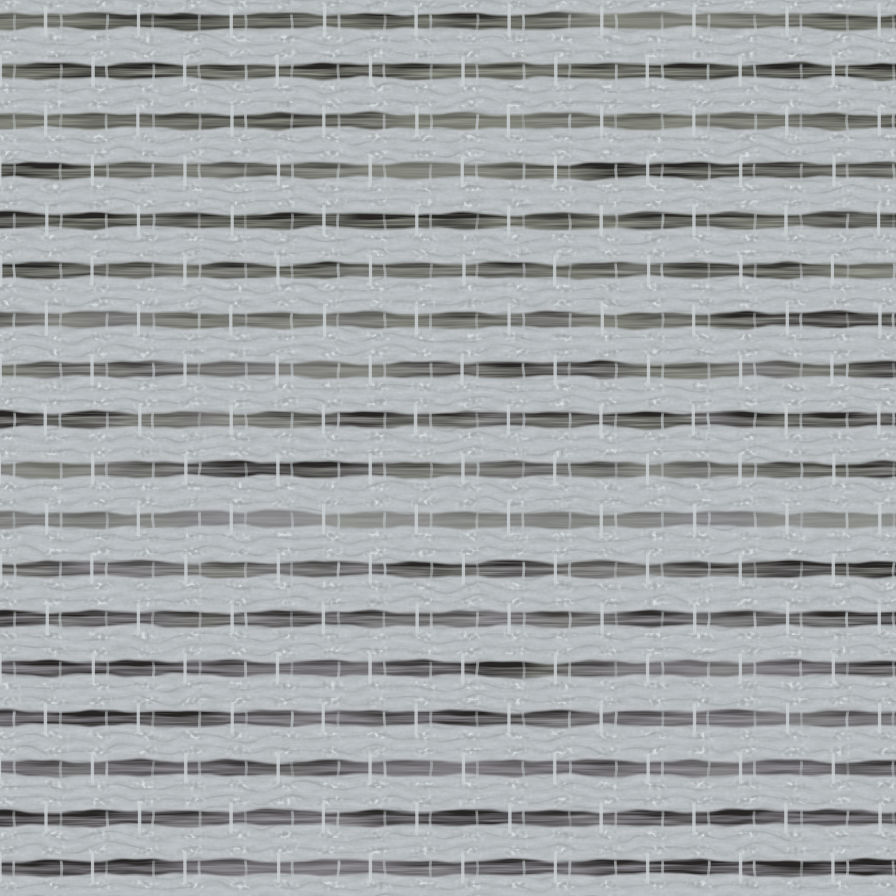
This texture is drawn by a Shadertoy shader. Its source:

```glsl
// Woven blind cloth: 18 fibrous dark slubs run across pale grey yarn, tied by
// thin vertical threads that alternate from row to row. Each layer is a mask
// in weave units (x: tie periods, y: rows), worn by stretched gradient noise.

const float PI = 3.14159265;
const vec2 REPEATS = vec2(9.68, 18.0);
const float ROW_SHIFT = 0.07;
const float FADED_ROW = 10.0;

const vec3 PALE_SHADE = vec3(0.60, 0.615, 0.62);
const vec3 PALE_BASE  = vec3(0.705, 0.725, 0.737);
const vec3 PALE_LIGHT = vec3(0.765, 0.78, 0.795);
const vec3 GLINT      = vec3(0.86, 0.88, 0.89);
const vec3 SLUB_OLIVE = vec3(0.53, 0.54, 0.50);
const vec3 SLUB_MAUVE = vec3(0.52, 0.51, 0.53);
const vec3 SLUB_BLACK = vec3(0.15, 0.145, 0.14);
const vec3 TIE_COLOUR = vec3(0.77, 0.79, 0.80);

float hash(vec2 p) {
    vec3 q = fract(p.xyx * 0.1031);
    q += dot(q, q.yzx + 33.33);
    return fract((q.x + q.y) * q.z);
}

vec2 gradient(vec2 cell) {
    float angle = 2.0 * PI * hash(cell + 71.0);
    return vec2(cos(angle), sin(angle));
}

// Gradient noise, roughly -0.7 to 0.7
float noise(vec2 p) {
    vec2 i = floor(p), f = p - i;
    vec2 u = f * f * f * (f * (f * 6.0 - 15.0) + 10.0);
    vec2 e = vec2(1.0, 0.0);
    float low = mix(dot(gradient(i), f), dot(gradient(i + e), f - e), u.x);
    float high = mix(dot(gradient(i + e.yx), f - e.yx),
                     dot(gradient(i + e.xx), f - e.xx), u.x);
    return mix(low, high, u.y);
}

float fibres(vec2 p, vec2 stretch) {
    return noise(p * stretch) + 0.5 * noise(p * stretch * 2.1 + 19.0);
}

// Soft band of the given half width around zero
float band(float d, float halfWidth, float blur) {
    return 1.0 - smoothstep(halfWidth - blur, halfWidth + blur, abs(d));
}

float bell(float d, float width) {
    return exp(-d * d / (width * width));
}

// Signed distance in x to the nearest of evenly spaced lines
float nearest(float x, float period, float offset) {
    return (fract((x - offset) / period + 0.5) - 0.5) * period;
}

vec3 paleYarn(vec2 p, float y) {
    // Flattened strands with wavering creases
    float waver = 0.16 * sin(2.0 * PI * p.x) + 0.7 * noise(p * vec2(3.0, 1.5));
    float strand = cos(2.0 * PI * (p.y * 4.0 + waver));
    float crease = smoothstep(0.7, 1.0, -strand) * (0.5 + noise(p * vec2(4.0, 6.0)));
    float grain = fibres(p, vec2(5.0, 11.0));
    float light = 0.25 + 0.22 * strand + 0.65 * grain + 0.35 * noise(p * vec2(24.0, 16.0));
    vec3 colour = mix(PALE_BASE, PALE_LIGHT, clamp(light, -0.5, 1.2));
    colour = mix(colour, PALE_SHADE, 0.5 * clamp(crease, 0.0, 1.0));

    // Small shiny tufts where the ties dive under the yarn
    float dx = nearest(p.x, 0.5, 0.08);
    float tuft = bell(dx, 0.13) * bell(abs(y) - 0.34 - 0.25 * dx, 0.09);
    float speck = noise(p * vec2(21.0, 13.0) + 5.0);
    colour = mix(colour, PALE_SHADE, 0.6 * tuft * smoothstep(0.05, 0.4, -speck));
    return mix(colour, GLINT, 0.9 * tuft * smoothstep(0.08, 0.4, speck));
}

// Colour in rgb, coverage in a; swell is 1 midway between long ties
vec4 darkSlub(vec2 p, float y, float row, float swell, float blur) {
    vec2 seed = vec2(row * 13.7, row * 5.3);
    float slow = noise(vec2(p.x * 0.4, 0.5) + seed);
    float drift = noise(vec2(p.x * 1.3, 0.5) + seed.yx);
    float faded = 1.0 - 0.6 * bell(row - FADED_ROW, 0.5);
    float strength = clamp(0.72 + 0.3 * (hash(seed) - 0.5) + 0.8 * slow, 0.3, 1.0) * faded;

    y += 0.05 * drift;
    float halfHeight = 0.125 + 0.045 * swell + 0.04 * noise(vec2(p.x * 4.0, 0.3) + seed);
    float cover = band(y, halfHeight, blur + 0.025);

    // Heavy upper streak, finer lower streak and loose hairs
    float upper = band(y + halfHeight * 0.62, 0.028 + 0.03 * swell, 0.03);
    float lower = band(y - halfHeight * 0.72, 0.022 + 0.02 * swell, 0.025);
    float hairs = fibres(p + seed, vec2(1.6, 17.0));
    float dark = 0.2 + 0.6 * hairs + 0.5 * slow;
    dark += upper * (0.4 + 0.35 * swell) + lower * (0.25 + 0.5 * drift);

    float mauve = smoothstep(0.0, 17.0, row + 9.0 * drift);
    vec3 colour = mix(SLUB_OLIVE, SLUB_MAUVE, mauve);
    colour = mix(colour, SLUB_BLACK, clamp(dark * strength, -0.2, 1.0));
    return vec4(colour, cover * mix(0.6, 1.0, faded));
}

void mainImage(out vec4 fragColor, in vec2 fragCoord) {
    vec2 uv = fragCoord / iResolution.xy;
    vec2 blur = REPEATS / iResolution.xy * 0.7;
    vec2 p = vec2(uv.x, 1.0 - uv.y) * REPEATS + vec2(0.0, ROW_SHIFT);
    float row = floor(p.y), y = fract(p.y) - 0.5;

    float tieX = nearest(p.x, 1.0, 0.5 - 0.5 * mod(row, 2.0));
    float swell = 0.5 - 0.5 * cos(2.0 * PI * tieX);
    vec3 colour = paleYarn(p, y);
    vec4 slub = darkSlub(p, y, row, swell, blur.y);
    colour = mix(colour, slub.rgb, slub.a);

    // Faint short ties in every row, bright long ties staggered by half a period
    float shortX = nearest(p.x, 0.5, 0.155) + 0.02 * noise(p * vec2(2.0, 3.0));
    float shortTie = band(shortX, 0.015, blur.x) * band(y - 0.03, 0.17, 0.04);
    float longX = tieX + 0.025 * noise(vec2(p.x * 1.5, row * 3.7));
    float longTie = band(longX, 0.018, blur.x) * band(y, 0.31, 0.04);
    colour = mix(colour, TIE_COLOUR, shortTie * (0.5 + 0.5 * noise(p * 1.7)));
    colour = mix(colour, TIE_COLOUR + 0.03, 0.85 * longTie);
    fragColor = vec4(colour, 1.0);
}
```
